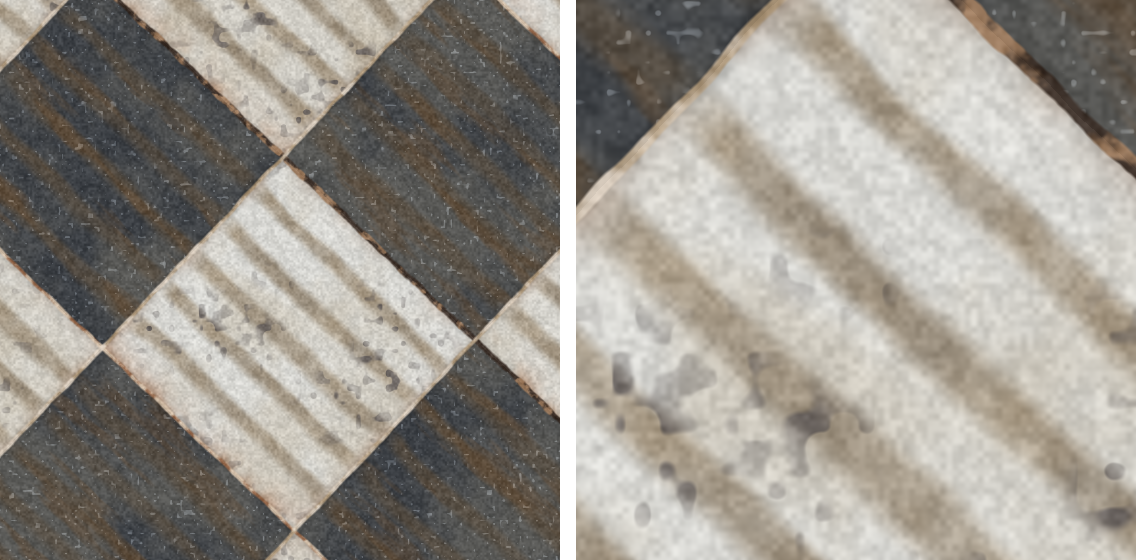
Left: the whole. Right: its middle third, enlarged.
Give the GLSL for this texture, as a WebGL 2 fragment shader.

```glsl
#version 300 es
precision highp float;
// Worn checkerboard of ribbed floor tiles, pale and charcoal, laid on the diagonal.
// A skewed lattice gives each tile its own 0..1 coordinates; five brown grooves
// cross every tile, and layered value noise adds grain, stains, rust and chips.

uniform vec2 u_resolution;
out vec4 fragColor;

float hash(vec2 p) {
    vec3 q = fract(p.xyx * 0.1031);
    q += dot(q, q.yzx + 33.33);
    return fract((q.x + q.y) * q.z);
}

float noise(vec2 p) {
    vec2 cell = floor(p), f = fract(p);
    f = f * f * (3.0 - 2.0 * f);
    float low = mix(hash(cell), hash(cell + vec2(1, 0)), f.x);
    float high = mix(hash(cell + vec2(0, 1)), hash(cell + vec2(1, 1)), f.x);
    return mix(low, high, f.y);
}

float fbm(vec2 p) {
    float sum = 0.0, weight = 0.53;
    for (int i = 0; i < 4; i++) {
        sum += weight * noise(p);
        p = mat2(1.6, 1.2, -1.2, 1.6) * p + 17.3;
        weight *= 0.5;
    }
    return sum;
}

// Soft groove profile: steeper on its upper side, absent along the tile borders.
float grooveMask(vec2 f, float wobble) {
    float g = fract(f.y * 6.0 + 0.5 + wobble) - 0.5;
    float profile = smoothstep(-0.27, -0.08, g) * (1.0 - smoothstep(0.05, 0.32, g));
    float inside = smoothstep(0.07, 0.10, f.y) * (1.0 - smoothstep(0.90, 0.93, f.y));
    float ends = smoothstep(0.0, 0.07, f.x) * (1.0 - smoothstep(0.95, 1.0, f.x));
    return profile * inside * mix(0.3, 1.0, ends);
}

vec3 paleTile(vec2 p, vec2 f, float groove, float tone) {
    float stain = fbm(p * 9.0 + 4.0);
    vec3 color = mix(vec3(0.85, 0.85, 0.835), vec3(0.78, 0.75, 0.69),
                     clamp(smoothstep(0.40, 0.75, stain) * 0.6 + tone * 0.4, 0.0, 1.0));
    vec3 brown = mix(vec3(0.66, 0.60, 0.51), vec3(0.56, 0.51, 0.44), noise(p * 22.0));
    color = mix(color, brown, groove * (0.65 + 0.35 * noise(p * 45.0)));

    // Rust creeping in from the borders, strongest along the lower left
    float creep = exp(-f.y * 45.0) * 0.3 + exp(-(1.0 - f.y) * 26.0) * 0.75
                + exp(-f.x * 45.0) * 0.4 + exp(-(1.0 - f.x) * 45.0) * 0.4;
    color = mix(color, vec3(0.68, 0.48, 0.34), min(creep, 1.0) * smoothstep(0.25, 0.75, fbm(p * 18.0)));

    // Small dark chips gathered in a few worn patches
    float patches = smoothstep(0.50, 0.66, fbm(p * 7.0 + 31.0));
    float chips = smoothstep(0.64, 0.80, noise(p * 75.0)) * patches;
    return mix(color, vec3(0.36, 0.34, 0.34), chips * (0.3 + 0.5 * groove));
}

vec3 darkTile(vec2 p, vec2 t, float groove, float tone) {
    float stain = fbm(p * 8.0 + 11.0);
    vec3 color = mix(vec3(0.235, 0.25, 0.27), vec3(0.35, 0.35, 0.34),
                     smoothstep(0.25, 0.70, stain + 0.12 * (tone - 0.5)));
    float streak = fbm(vec2(t.x * 3.0, t.y * 16.0) + 7.0);
    color = mix(color, vec3(0.35, 0.30, 0.24), groove * (0.35 + 0.6 * streak));
    color = mix(color, vec3(0.38, 0.29, 0.20), smoothstep(0.56, 0.78, streak) * 0.5);
    float flecks = smoothstep(0.80, 0.96, noise(p * 170.0 + 5.0));
    return color + 0.17 * flecks * vec3(0.95, 1.0, 1.05);
}

void main() {
    float side = min(u_resolution.x, u_resolution.y);
    vec2 p = gl_FragCoord.xy / side;

    // Lattice: x runs along the grooves, y across them
    mat2 lattice = mat2(0.3438, -0.3268, -0.3229, -0.3411);
    vec2 t = inverse(lattice) * (p - vec2(0.505, 0.720));
    t += (vec2(noise(p * 32.0), noise(p * 32.0 + 50.0)) - 0.5) * 0.007;
    vec2 tile = floor(t), f = fract(t);
    bool isDark = mod(tile.x + tile.y, 2.0) > 0.5;
    float tone = tile == vec2(0) ? 0.1 : hash(tile + 40.0);

    float groove = grooveMask(f, (noise(t * vec2(5.0, 9.0)) - 0.5) * 0.16);
    vec3 color = isDark ? darkTile(p, t, groove, tone) : paleTile(p, f, groove, tone);

    // Distances to the nearest joint of each direction, in canvas units
    vec2 joint = (0.5 - abs(f - 0.5)) * 0.47;
    vec2 lineId = floor(t + 0.5);
    float wear = fbm(p * 45.0 + 3.0);
    float aa = 1.0 / side;

    // Joints across the grooves: cream, thin and fairly even
    vec3 cream = mix(vec3(0.68, 0.59, 0.47), vec3(0.86, 0.81, 0.75), smoothstep(0.3, 0.65, wear));
    float halfWidth = 0.0018 + 0.0022 * wear;
    float across = 1.0 - smoothstep(halfWidth - aa, halfWidth + aa + 0.001, joint.x);

    // Joints along the grooves: alternately chipped dark brown and rusty cream
    float chipped = 1.0 - mod(lineId.y, 2.0);
    vec3 rusty = mix(vec3(0.58, 0.39, 0.27), vec3(0.84, 0.76, 0.67), smoothstep(0.35, 0.6, wear));
    vec3 broken = mix(vec3(0.22, 0.17, 0.14), vec3(0.62, 0.48, 0.36), smoothstep(0.48, 0.68, wear));
    halfWidth = 0.0015 + (0.0025 + 0.003 * chipped) * wear;
    float along = 1.0 - smoothstep(halfWidth - aa, halfWidth + aa + 0.001, joint.y);

    // Soft soot beside the joints, then the joints themselves
    color *= 1.0 - 0.22 * exp(-min(joint.x, joint.y) * 190.0);
    color = mix(color, mix(rusty, broken, chipped), along * 0.9);
    color = mix(color, cream, across * 0.9);

    // Fine grain over everything
    float grain = (noise(p * 270.0) - 0.5) * 0.10 + (noise(p * 130.0 + 9.0) - 0.5) * 0.08;
    fragColor = vec4(clamp(color + grain * (isDark ? 0.85 : 1.0), 0.0, 1.0), 1.0);
}
```
